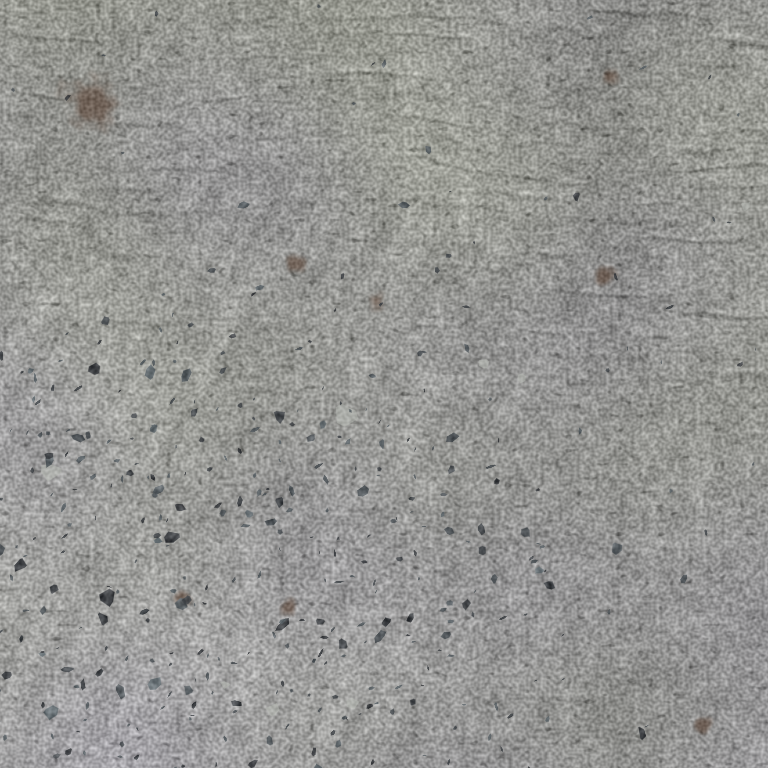
Reproduce this texture procedurally as a WebGL 2 fragment shader.

```glsl
#version 300 es
precision highp float;

uniform vec2 u_resolution;
out vec4 fragColor;

const float TAU = 6.2831853;

// Cement
const float BASE_TONE = 0.592;
const float FINE_GRAIN = 0.20;
const float COARSE_GRAIN = 0.11;
const float BLOTCHES = 0.07;
const float CLOUDS = 0.05;
const vec3 TINT_AXIS = vec3(0.003, 0.009, -0.018);

// Trowel ridges and brushed streaks
const float RIDGE_COUNT = 37.0;
const float RIDGE_DEPTH = 0.10;
const float STREAK_LIGHT = 0.07;

// Stones, as cells across the canvas and radius within a cell
const float SMALL_CELLS = 47.0;
const float SMALL_RADIUS = 0.20;
const float STONE_CELLS = 27.0;
const float STONE_RADIUS = 0.19;
const float PEBBLE_CELLS = 12.0;
const float PEBBLE_RADIUS = 0.13;
const vec3 STONE_DARK = vec3(0.21, 0.22, 0.235);
const vec3 STONE_BLUE = vec3(0.40, 0.44, 0.46);
const vec3 PEBBLE_PALE = vec3(0.70, 0.71, 0.69);

// Rust
const vec3 RUST = vec3(0.38, 0.30, 0.25);
const vec2 RUST_PATCH = vec2(0.118, 0.868);
const float RUST_CELLS = 7.0;

vec2 hash2(vec2 p) {
    uvec2 v = uvec2(ivec2(p) + 4096) * 1664525u + 1013904223u;
    v.x += v.y * 1664525u;
    v.y += v.x * 1664525u;
    v ^= v >> 16u;
    v.x += v.y * 1664525u;
    v.y += v.x * 1664525u;
    v ^= v >> 16u;
    return vec2(v >> 8u) / 16777216.0;
}

float cornerSlope(vec2 cell, vec2 offset) {
    float angle = TAU * hash2(cell).x;
    return dot(vec2(cos(angle), sin(angle)), offset);
}

float gradientNoise(vec2 p) {
    vec2 i = floor(p), f = fract(p);
    vec2 w = f * f * f * (f * (f * 6.0 - 15.0) + 10.0);
    vec2 e = vec2(1.0, 0.0);
    return mix(mix(cornerSlope(i, f), cornerSlope(i + e, f - e), w.x),
               mix(cornerSlope(i + e.yx, f - e.yx), cornerSlope(i + 1.0, f - 1.0), w.x), w.y);
}

// Share of cells holding a stone: dense in the worn lower left
float wear(vec2 p) {
    float edge = 0.12 * gradientNoise(p * 5.0);
    float low = 1.0 - smoothstep(0.48, 0.66, p.y + edge);
    float left = 1.0 - smoothstep(0.52, 0.76, p.x + edge);
    return 0.09 + 0.91 * low * left;
}

// Scattered angular chips: x = coverage, y = random tone
vec2 chips(vec2 uv, float cells, float radius, float share, float stretch, float seed) {
    vec2 p = uv * cells, home = floor(p), result = vec2(0.0);
    float soft = max(0.0011, 0.8 / u_resolution.y) * cells;
    for (int k = 0; k < 9; k++) {
        vec2 cell = home + vec2(k % 3 - 1, k / 3 - 1);
        vec2 pick = hash2(cell + seed), place = hash2(cell + seed + 137.0);
        if (pick.x > share * wear((cell + 0.5) / cells)) continue;
        vec2 shape = hash2(cell + seed + 291.0);
        float turn = TAU * (0.14 + 0.36 * (shape.x - 0.5));
        vec2 q = p - cell - place;
        q = vec2(cos(turn) * q.x + sin(turn) * q.y, cos(turn) * q.y - sin(turn) * q.x);
        q.y *= 1.0 + stretch * shape.y;
        float size = radius * mix(0.55, 1.5, pick.y * pick.y);
        float d = -1.0;
        for (int side = 0; side < 6; side++) {
            vec2 jitter = hash2(cell * 6.0 + float(side) + seed);
            float angle = (float(side) + 0.7 * jitter.x) * TAU / 6.0;
            d = max(d, dot(q, vec2(cos(angle), sin(angle))) - size * mix(0.65, 1.1, jitter.y));
        }
        float cover = 1.0 - smoothstep(-soft, soft, d);
        if (cover > result.x) result = vec2(cover, place.y);
    }
    return result;
}

// Broken, wavering horizontal grooves in the upper part
float ridges(vec2 uv) {
    float phase = uv.y * RIDGE_COUNT + 1.6 * gradientNoise(uv * vec2(2.5, 3.0))
                + 0.35 * gradientNoise(uv * vec2(17.0, 30.0)) + 1.2 * uv.x;
    float f = fract(phase) - 0.5;
    float groove = exp(-f * f * 90.0) - 0.45 * exp(-(f - 0.2) * (f - 0.2) * 50.0);
    float broken = smoothstep(-0.18, 0.35, gradientNoise(vec2(uv.x * 8.0, floor(phase) * 3.7 + 0.4)));
    float centre = 1.0 - 0.75 * exp(-dot(uv - vec2(0.43, 0.66), uv - vec2(0.43, 0.66)) * 28.0);
    return groove * broken * centre * smoothstep(0.50, 0.68, uv.y + 0.1 * uv.x);
}

void main() {
    vec2 uv = gl_FragCoord.xy / u_resolution.y;

    // Cement tone: broad light, clouds and grain
    float fine = gradientNoise(uv * 213.0);
    float coarse = gradientNoise(uv * 97.0 + 31.0);
    float tone = BASE_TONE + 0.045 * (1.0 - smoothstep(0.1, 0.8, uv.x)) * (1.0 - smoothstep(0.2, 0.75, uv.y));
    tone += CLOUDS * gradientNoise(uv * 4.5 + 9.0) + BLOTCHES * gradientNoise(uv * 29.0);
    tone += FINE_GRAIN * fine + COARSE_GRAIN * coarse;
    tone -= 0.035 * exp(-pow((uv.x - 0.79) / 0.07, 2.0));

    // Surface relief
    tone -= RIDGE_DEPTH * ridges(uv);
    vec2 brushed = vec2(uv.x * 0.87 - uv.y * 0.5, uv.x * 0.5 + uv.y * 0.87);
    float streak = gradientNoise(brushed * vec2(42.0, 9.0));
    tone += STREAK_LIGHT * streak * (1.0 - smoothstep(0.55, 0.8, uv.x)) * (1.0 - smoothstep(0.65, 0.85, uv.y));
    tone -= 0.13 * smoothstep(0.28, 0.55, gradientNoise(uv * vec2(75.0, 110.0) + 57.0));

    float tint = 1.3 * gradientNoise(uv * 3.2 + 17.0) + 0.9 * (uv.y - 0.35);
    vec3 color = vec3(tone, tone, tone - 0.006) + TINT_AXIS * tint;

    // Rust: one broad patch and a few small marks
    float ragged = 0.5 * gradientNoise(uv * 24.0) + 0.4 * gradientNoise(uv * 70.0);
    float rust = 0.7 * (1.0 - smoothstep(0.2, 1.1, length(uv - RUST_PATCH) / 0.042 + ragged));
    vec2 rustCell = floor(uv * RUST_CELLS);
    vec2 mark = fract(uv * RUST_CELLS) - mix(vec2(0.25), vec2(0.75), hash2(rustCell + 71.0));
    float marked = step(hash2(rustCell + 23.0).x, 0.12);
    rust = max(rust, 0.7 * marked * (1.0 - smoothstep(0.2, 1.0, length(mark) / 0.11 + ragged)));
    color = mix(color, RUST + 0.12 * fine, rust);

    // Embedded stones
    vec2 pebble = chips(uv, PEBBLE_CELLS, PEBBLE_RADIUS, 0.22, 0.5, 613.0);
    color = mix(color, PEBBLE_PALE + 0.08 * fine, 0.75 * pebble.x);
    vec2 stone = chips(uv, STONE_CELLS, STONE_RADIUS, 0.34, 1.3, 401.0);
    vec3 stoneColor = mix(STONE_DARK, STONE_BLUE, stone.y * stone.y) + 0.22 * coarse + 0.1 * fine;
    color = mix(color, stoneColor, 0.9 * stone.x);
    vec2 chip = chips(uv, SMALL_CELLS, SMALL_RADIUS, 0.30, 2.6, 809.0);
    color = mix(color, mix(STONE_DARK, STONE_BLUE, 0.8 * chip.y) + 0.1 * fine, 0.88 * chip.x);

    fragColor = vec4(clamp(color, 0.0, 1.0), 1.0);
}
```
